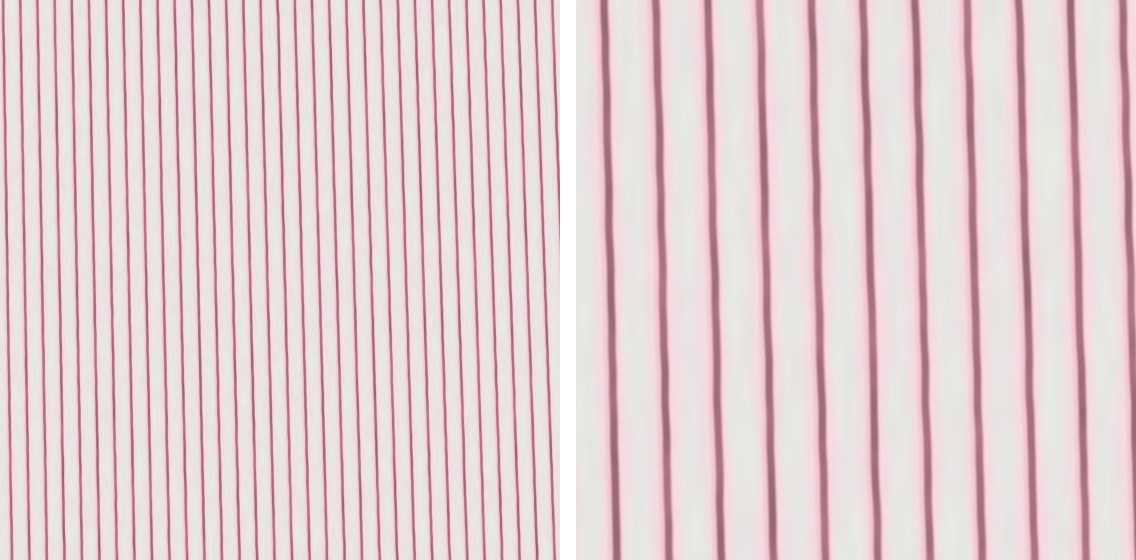
Left, the full canvas; right, a detail of the centre.
This pattern is drawn by a three.js fragment shader. Its source:

```glsl
#define PERIOD_TOP 0.03064     // stripe spacing along the top edge
#define PERIOD_GROWTH 0.00063  // extra spacing at the bottom edge
#define FIRST_STRIPE 0.0055    // first stripe position at the top
#define LEAN 0.0158            // drift of the first stripe toward the bottom
#define CORE_HALF 0.070        // half widths, in stripe periods
#define HALO_HALF 0.130
#define BLUSH_HALF 0.285
#define WOBBLE 0.025
#define CLOTH vec3(0.907, 0.903, 0.888)
#define BLUSH vec3(0.950, 0.865, 0.882)
#define HALO vec3(0.960, 0.775, 0.820)
#define CORE vec3(0.645, 0.440, 0.485)

varying vec2 vUv;

vec2 randomGradient(vec2 cell) {
  vec2 p = fract(cell * vec2(0.1031, 0.1130));
  p += dot(p, p.yx + 33.33);
  float angle = 6.28318 * fract((p.x + p.y) * p.x * 17.0);
  return vec2(cos(angle), sin(angle));
}

float cornerWeight(vec2 cell, vec2 local, vec2 corner) {
  return dot(randomGradient(cell + corner), local - corner);
}

// Gradient noise, roughly -0.7 to 0.7
float gradientNoise(vec2 p) {
  vec2 cell = floor(p);
  vec2 f = p - cell;
  vec2 u = f * f * f * (f * (f * 6.0 - 15.0) + 10.0);
  float low = mix(cornerWeight(cell, f, vec2(0.0, 0.0)),
                  cornerWeight(cell, f, vec2(1.0, 0.0)), u.x);
  float high = mix(cornerWeight(cell, f, vec2(0.0, 1.0)),
                   cornerWeight(cell, f, vec2(1.0, 1.0)), u.x);
  return mix(low, high, u.y);
}

// Soft band centred on zero
float band(float offset, float halfWidth, float softness) {
  return 1.0 - smoothstep(halfWidth - softness, halfWidth + softness, abs(offset));
}

void main() {
  // Stripes lean right toward the bottom and fan out slightly
  float drop = 1.0 - vUv.y;
  float period = PERIOD_TOP + PERIOD_GROWTH * drop;
  float phase = (vUv.x - FIRST_STRIPE - LEAN * drop) / period;
  float pixel = fwidth(phase);
  phase += WOBBLE * gradientNoise(vec2(phase * 0.7, vUv.y * 38.0) + 11.3);
  float stripe = floor(phase + 0.5);
  float offset = phase - stripe;

  // Cloth with faint vertical threads and cloudy tints
  float cloud = gradientNoise(vUv * vec2(42.0, 17.0) + 5.7);
  float thread = gradientNoise(vUv * vec2(150.0, 32.0) + 71.2);
  vec3 color = CLOTH + 0.018 * thread;
  color += vec3(0.010, -0.022, 0.012) * cloud;

  // Pale blush of uneven width, then a pink halo stronger on the left
  float blushHalf = BLUSH_HALF + 0.13 * cloud + 0.05 * thread;
  color = mix(color, BLUSH + 0.010 * thread, band(offset + 0.035, blushHalf, 0.09));
  color = mix(color, HALO, band(offset + 0.030, HALO_HALF, 0.055));

  // Dark core whose tone shifts along and between stripes
  float tone = gradientNoise(vec2(stripe * 3.37 + 0.5, vUv.y * 13.0));
  float fleck = gradientNoise(vec2(stripe * 5.71 + 0.3, vUv.y * 55.0));
  vec3 ink = CORE + vec3(0.11, 0.06, 0.075) * (tone + 0.5 * fleck);
  float softness = max(0.04, 0.75 * pixel);
  color = mix(color, ink, band(offset, CORE_HALF, softness));

  gl_FragColor = vec4(clamp(color, 0.0, 1.0), 1.0);
}
```
